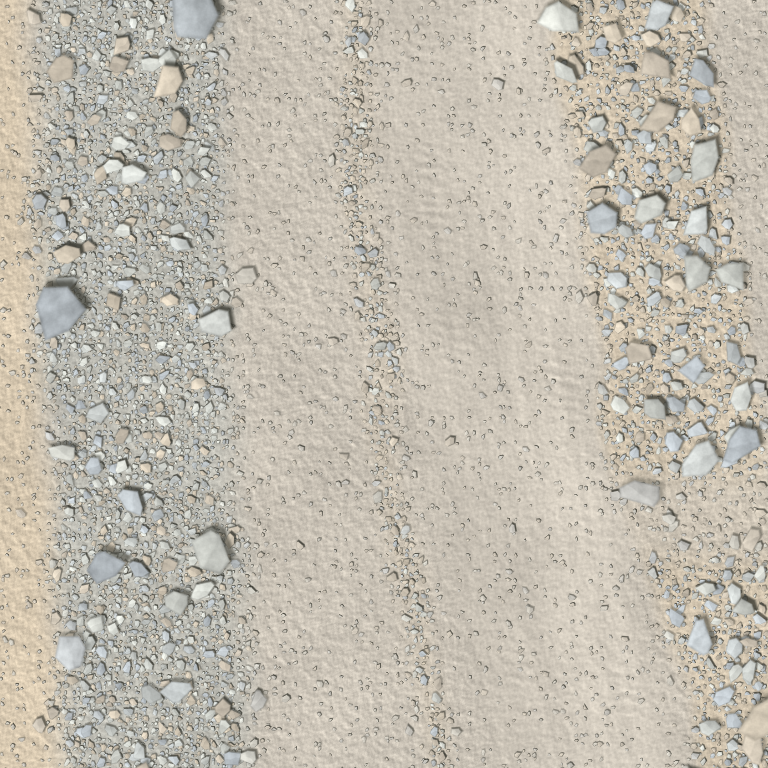
This texture is drawn by a WebGL 1 fragment shader. Its source:

```glsl
precision highp float;
// Aerial view of a dusty dirt road with tyre tracks between bands of broken, sunlit rubble.
uniform vec2 u_resolution;

const vec3 ROAD = vec3(0.795, 0.765, 0.715);
const vec3 GRAVEL = vec3(0.75, 0.745, 0.71);
const vec3 SAND = vec3(0.86, 0.79, 0.68);
const vec3 PALE = vec3(0.88, 0.89, 0.86);
const vec3 SLATE = vec3(0.79, 0.82, 0.84);
const vec3 OCHRE = vec3(0.87, 0.81, 0.72);
const vec3 SHADOW = vec3(0.21, 0.21, 0.18);
const vec2 SHADE_DIR = vec2(0.62, 0.78); // points away from the sun

vec2 hash2(vec2 p) {
  vec3 q = fract(vec3(p.xyx) * vec3(0.1031, 0.1030, 0.0973));
  q += dot(q, q.yzx + 33.33);
  return fract((q.xx + q.yz) * q.zy);
}

float gradientDot(vec2 cell, vec2 offset) {
  float angle = 6.2832 * hash2(cell).x;
  return dot(vec2(cos(angle), sin(angle)), offset);
}

// Gradient noise, roughly -0.7 to 0.7.
float noise(vec2 p) {
  vec2 i = floor(p), f = fract(p);
  vec2 w = f * f * f * (f * (f * 6.0 - 15.0) + 10.0);
  vec2 e = vec2(0.0, 1.0);
  float low = mix(gradientDot(i, f), gradientDot(i + e.yx, f - e.yx), w.x);
  float high = mix(gradientDot(i + e, f - e), gradientDot(i + e.yy, f - e.yy), w.x);
  return mix(low, high, w.y);
}

float fbm(vec2 p) {
  float sum = 0.0, gain = 1.0;
  for (int i = 0; i < 4; i++) {
    sum += gain * noise(p);
    p = p * 2.03 + 17.3;
    gain *= 0.6;
  }
  return sum;
}

// Sideways sweep of the road towards the bottom.
float bend(float y) {
  float t = 1.0 - y;
  return 0.03 * t + 0.17 * t * t;
}

float band(float x, float left, float right, float soft) {
  return smoothstep(left - soft, left + soft, x) * (1.0 - smoothstep(right - soft, right + soft, x));
}

// Rubble amount in the left band, centre ridge and right band.
vec3 rubble(vec2 p) {
  float b = bend(p.y);
  float x = p.x + 0.035 * noise(p * 7.0);
  float gap = 1.0 - 0.75 * band(p.y, 0.27, 0.38, 0.03);
  return vec3(band(x - 0.25 * b, 0.045, 0.285, 0.03),
              band(x - 0.6 * b, 0.438, 0.475, 0.02),
              band(x - b, 0.725, 0.925, 0.015) * gap);
}

// Signed distance to an irregular convex hexagon.
float stoneDistance(vec2 q, vec2 id) {
  float d = -1.0;
  for (int i = 0; i < 6; i++) {
    vec2 h = hash2(id + float(i) * 7.31);
    float a = (float(i) + 0.7 * h.x) * 1.0472;
    d = max(d, dot(q, vec2(cos(a), sin(a))) - mix(0.24, 0.44, h.y));
  }
  return d;
}

vec3 stoneColor(vec2 id, vec3 zone) {
  vec2 h = hash2(id + 5.7);
  vec3 c = mix(PALE, SLATE, smoothstep(0.35, 0.9, h.x + 0.15 * zone.z));
  c = mix(c, OCHRE, step(0.72 - 0.2 * zone.y, h.y) * 0.8);
  return c * mix(0.88, 1.06, fract(h.x * 7.0 + h.y * 3.0));
}

// One size of scattered stones; share is the chance of a stone per zone.
vec3 addStones(vec3 color, vec2 p, float scale, vec3 share, float stray) {
  vec2 g = p * scale;
  float blur = scale * 0.9 / u_resolution.y + 0.015;
  for (int j = -1; j <= 1; j++) {
    for (int i = -1; i <= 1; i++) {
      vec2 cell = floor(g) + vec2(float(i), float(j));
      vec2 id = cell + scale * 3.0;
      vec2 center = cell + 0.5 + 0.55 * (hash2(id) - 0.5);
      vec3 zone = rubble(center / scale);
      vec2 pick = hash2(id + 91.7);
      if (pick.x > dot(zone, share) + stray) continue;
      float a = 3.1416 * pick.y, size = mix(0.65, 1.1, hash2(id + 41.3).x);
      mat2 turn = mat2(cos(a), sin(a), -sin(a), cos(a));
      vec2 stretch = vec2(1.0, 1.35) / size;
      vec2 q = g - center;
      float d = stoneDistance(turn * q * stretch, id);
      float dropped = stoneDistance(turn * (q - SHADE_DIR * 0.1) * stretch, id);
      float bulk = clamp(dot(zone, vec3(1.0)), 0.0, 1.0);
      float depth = mix(0.3, 0.85, hash2(id + 63.1).y);
      color = mix(color, SHADOW, depth * (1.0 - smoothstep(-0.05, 0.05 + blur, dropped)));
      // Tilted face, broken facet and mottled surface.
      float facet = smoothstep(-0.03, 0.03, dot(turn * q, vec2(0.5, 0.8)) + 0.1 * noise(q * 4.0 + id));
      float light = 1.0 - 0.16 * dot(q, SHADE_DIR) - 0.07 * facet + 0.1 * fbm(p * 55.0 + id);
      light -= 0.12 * smoothstep(-0.07, 0.0, d);
      vec3 face = mix(ROAD * 1.06, stoneColor(id, zone), 0.3 + 0.7 * bulk) * light;
      color = mix(color, face, 1.0 - smoothstep(-blur, blur, d));
    }
  }
  return color;
}

// Rows of lug prints along one wheel path.
float treads(vec2 p, float x, float path) {
  float worn = smoothstep(-0.15, 0.3, noise(vec2(path * 40.0, p.y * 6.0)));
  float lugs = sin(p.y * 400.0 + 90.0 * (x - path) + 3.0 * noise(p * 30.0));
  return lugs * worn * band(x, path - 0.02, path + 0.02, 0.006);
}

vec3 ground(vec2 p) {
  vec3 zone = rubble(p);
  float x = p.x - 0.8 * bend(p.y);
  float edge = 1.0 - smoothstep(0.01, 0.07, p.x - 0.25 * bend(p.y) + 0.02 * noise(p * 9.0));
  vec3 c = mix(ROAD, GRAVEL, zone.x);
  c = mix(c, SAND, clamp(edge * 0.75 + zone.z * 0.6 + zone.y * 0.2, 0.0, 1.0));
  float road = band(x, 0.49, 0.73, 0.03);
  float relief = fbm(p * 75.0) - fbm(p * 75.0 + SHADE_DIR * 0.25);
  float ruts = noise(vec2(x * 65.0, p.y * 3.0)) + 0.6 * noise(vec2(x * 150.0, p.y * 8.0));
  float light = 1.0 + 0.16 * relief * (1.0 - 0.4 * road) + 0.05 * fbm(p * 6.0) + 0.07 * noise(p * 210.0);
  light += 0.05 * ruts * road + 0.045 * (treads(p, x, 0.55) + treads(p, x, 0.685));
  light += 0.05 * band(x, 0.62, 0.72, 0.04);
  return c * light;
}

void main() {
  vec2 p = gl_FragCoord.xy / u_resolution;
  vec3 color = ground(p);
  color = addStones(color, p, 150.0, vec3(0.6, 0.5, 0.35), 0.13);
  color = addStones(color, p, 88.0, vec3(0.65, 0.6, 0.45), 0.055);
  color = addStones(color, p, 50.0, vec3(0.55, 0.5, 0.5), 0.012);
  color = addStones(color, p, 29.0, vec3(0.3, 0.12, 0.55), 0.0);
  color = addStones(color, p, 16.0, vec3(0.15, 0.0, 0.5), 0.0);
  color = addStones(color, p, 9.5, vec3(0.08, 0.0, 0.12), 0.0);
  gl_FragColor = vec4(clamp(color, 0.0, 1.0), 1.0);
}
```
